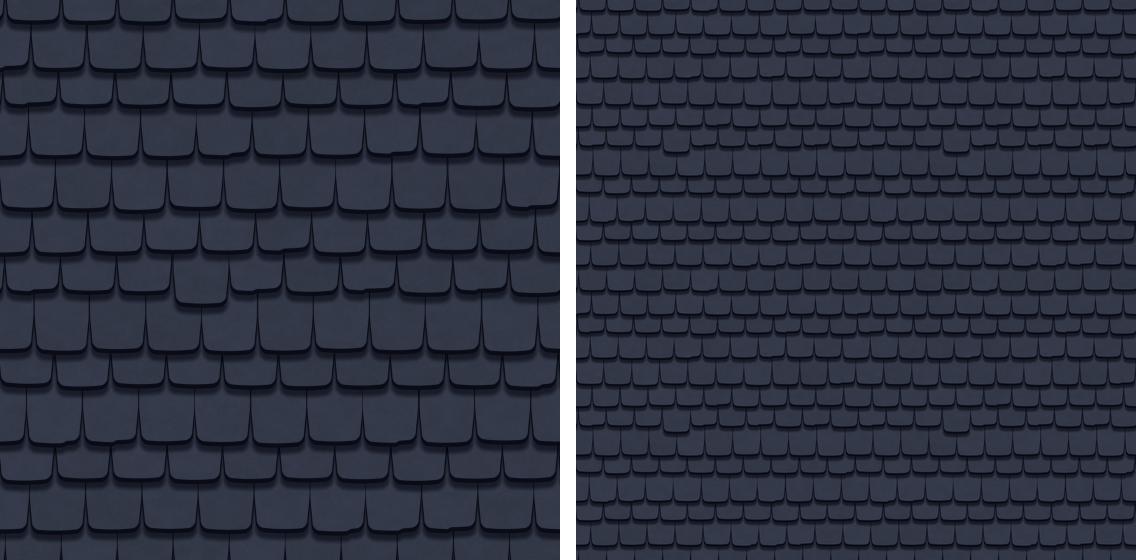
Left: one tile. Right: repeated 2 by 2.
A WebGL 2 fragment shader for this texture:

```glsl
#version 300 es
precision highp float;
// Dark slate roof: 12 courses of 10 round-cornered slates, each course overlapping the one below.
// Courses are painted from low to high; every slate is a distance function that is
// reused, shifted down, for its thick lower edge and its soft shadow.
uniform vec2 u_resolution;
out vec4 fragColor;

const vec2 COUNT = vec2(10.0, 12.0);
const vec3 FACE = vec3(0.203, 0.224, 0.284);
const vec3 EDGE = vec3(0.035, 0.045, 0.085);
const vec3 SHADE = vec3(0.47, 0.48, 0.55);

float hash(vec2 p) {
  vec3 q = fract(p.xyx * vec3(0.1031, 0.1030, 0.0973));
  q += dot(q, q.yzx + 33.33);
  return fract((q.x + q.y) * q.z);
}

// Value noise that wraps after a whole number of cells.
float noise(vec2 p, vec2 period) {
  vec2 i = floor(p), f = fract(p);
  f = f * f * (3.0 - 2.0 * f);
  vec2 a = mod(i, period), b = mod(i + 1.0, period);
  return mix(mix(hash(a), hash(vec2(b.x, a.y)), f.x),
             mix(hash(vec2(a.x, b.y)), hash(b), f.x), f.y);
}

// Distance to one slate; p is relative to the middle of its lower edge.
float slate(vec2 p, vec2 id) {
  float h = hash(id + 17.0);
  p.x -= 0.016 * (hash(id + 41.0) - 0.5);
  p.y += 0.06 * (h - 0.5) + 0.03 * (hash(id + 73.0) - 0.5) * p.x;
  // One slate has slipped out of its course.
  if (id == vec2(3.0, 5.0)) p.y += 0.23;
  // A few lower edges are chipped.
  float chipped = step(0.88, hash(id + 5.0));
  p.y -= chipped * 0.035 * smoothstep(0.0, 0.1, p.x - 0.3 * (h - 0.5));
  // Bowed lower edge, sides tapering downwards.
  p.y -= 0.15 * p.x * p.x;
  float halfWidth = 0.494 - 0.012 * pow(hash(id + 29.0), 3.0) - 0.045 * smoothstep(0.65, 0.0, p.y);
  float corner = 0.12;
  vec2 d = abs(p - vec2(0.0, 0.95)) - vec2(halfWidth, 0.95) + corner;
  return length(max(d, 0.0)) + min(max(d.x, d.y), 0.0) - corner;
}

void main() {
  vec2 uv = gl_FragCoord.xy / u_resolution;
  float soft = max(0.75 * COUNT.x / u_resolution.y, 0.012);
  float courseY = uv.y * COUNT.y - 0.62;
  float grain = 0.05 * (noise(uv * 220.0, vec2(220.0)) - 0.5)
              + 0.05 * (noise(uv * vec2(40.0, 60.0), vec2(40.0, 60.0)) - 0.5);
  vec3 color = EDGE;

  for (int i = -1; i <= 1; i++) {
    float course = floor(courseY) + float(i);
    float row = mod(course, COUNT.y);
    // Uneven course height and a staggered, slightly irregular sideways shift.
    float lift = 0.26 * (hash(vec2(row, 61.0)) - 0.5);
    float shift = 0.5 * mod(row + 1.0, 2.0) + 0.22 * (hash(vec2(row, 87.0)) - 0.5);
    float x = uv.x * COUNT.x - shift;
    float y = (courseY - course - lift) * COUNT.x / COUNT.y;

    // Nearest face, edge and shadow among neighbouring slates.
    float face = 9.0, edge = 9.0, shadow = 9.0, tone = 0.0;
    for (int j = -1; j <= 1; j++) {
      float column = floor(x) + float(j);
      vec2 id = vec2(mod(column, COUNT.x), row);
      vec2 p = vec2(x - column - 0.5, y);
      float d = slate(p, id);
      if (d < face) {
        face = d;
        tone = hash(id + 11.0) - 0.5;
      }
      edge = min(edge, slate(p + vec2(0.0, 0.06), id) - 0.016);
      shadow = min(shadow, slate(p + vec2(0.0, 0.16), id));
    }

    color *= mix(vec3(1.0), SHADE, 1.0 - smoothstep(-0.03, 0.09, shadow));
    color = mix(color, EDGE, 1.0 - smoothstep(-soft, soft, edge));
    vec3 stone = FACE * (1.0 + 0.05 * tone + grain);
    color = mix(color, stone, 1.0 - smoothstep(-soft, soft, face));
  }
  fragColor = vec4(color, 1.0);
}
```
